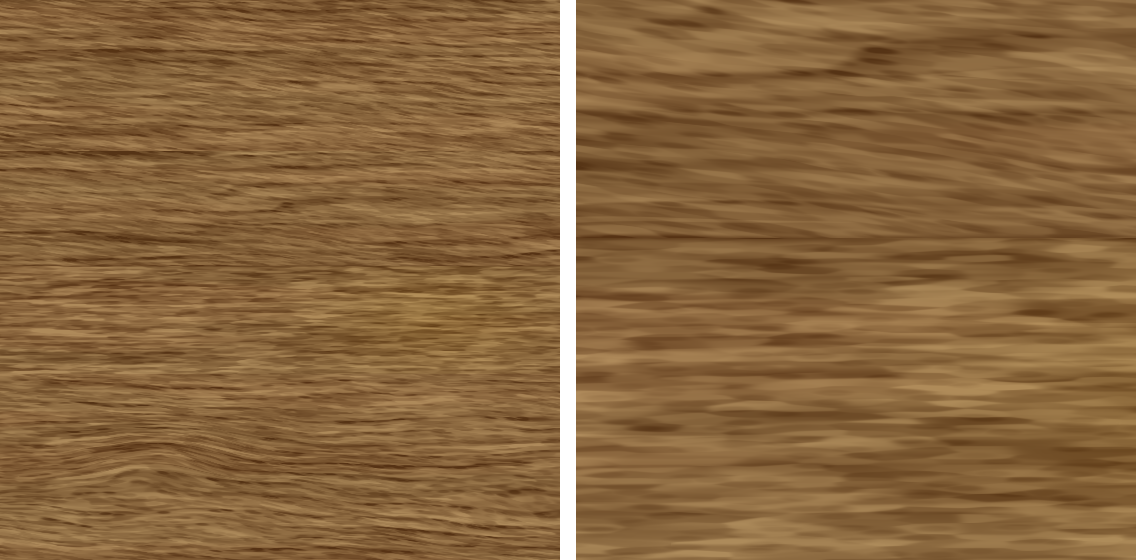
Left: the whole. Right: its middle third, enlarged.
Write a WebGL 2 fragment shader that draws this texture.

```glsl
#version 300 es
precision highp float;

uniform vec2 u_resolution;
out vec4 fragColor;

vec3 hash3(vec2 cell) {
    vec3 q = fract(cell.xyx * vec3(0.1031, 0.1030, 0.0973));
    q += dot(q, q.yzx + 33.33);
    return fract((q.xxy + q.yzz) * q.zyx);
}

// Cellular noise in -1..1: random tones blended between cell points
float grain(vec2 p) {
    vec2 cell = floor(p);
    float tone = 0.0, total = 0.0;
    for (int j = -1; j <= 1; j++)
        for (int i = -1; i <= 1; i++) {
            vec2 c = cell + vec2(i, j);
            vec3 h = hash3(c);
            vec2 d = c + h.xy - p;
            float w = exp(-9.0 * dot(d, d));
            tone += w * h.z;
            total += w;
        }
    return 2.0 * tone / total - 1.0;
}

// Sparse short dashes, one possible per cell
float pores(vec2 p) {
    vec2 cell = floor(p);
    float mask = 0.0;
    for (int j = -1; j <= 1; j++)
        for (int i = -1; i <= 1; i++) {
            vec2 c = cell + vec2(i, j);
            vec3 h = hash3(c + 91.0);
            float dash = 1.0 - smoothstep(0.2, 0.55, length(c + h.xy - p));
            mask = max(mask, dash * smoothstep(0.25, 0.8, h.z));
        }
    return mask;
}

void main() {
    vec2 uv = gl_FragCoord.xy / u_resolution;

    // Planks: ring count, ring strength, pore slant, streak strength
    float plank = step(0.333, uv.y) + step(0.525, uv.y) + step(0.73, uv.y);
    vec4 wood = plank < 0.5 ? vec4(50.0, 1.25, 0.06, 0.9)
              : plank < 1.5 ? vec4(80.0, 0.25, 0.0, 1.1)
              : plank < 2.5 ? vec4(33.0, 1.6, 0.13, 0.85)
              : vec4(54.0, 1.0, 0.15, 0.95);

    // Layered sines bend the fibres; the lowest plank swells around a hump
    vec2 p = uv;
    float bend = plank < 0.5 ? 1.0 : plank < 1.5 ? 0.1 : 0.55;
    p.y += bend * (0.005 * sin(uv.x * 7.0 + uv.y * 17.0)
                 + 0.002 * sin(uv.x * 17.0 - uv.y * 41.0 + 1.3)
                 + 0.0009 * sin(uv.x * 47.0 + uv.y * 83.0));
    vec2 hump = (uv - vec2(0.28, 0.19)) / vec2(0.13, 0.07);
    p.y -= 0.026 * exp(-dot(hump, hump));
    p.y += 0.035 * uv.x * (1.0 - smoothstep(0.03, 0.16, uv.y));
    p.x += plank * 7.31;

    // Growth rings: slow darkening with a sharp upper edge
    float phase = p.y * wood.x + 0.45 * grain(vec2(p.x * 2.0, p.y * 16.0));
    float ring = fract(phase);
    float late = smoothstep(0.45, 0.88, ring) * (1.0 - smoothstep(0.88, 1.0, ring));
    late *= 0.75 + 0.55 * grain(vec2(p.x * 3.0, floor(phase) * 7.3));

    // Streaks from broad bands down to hair-thin fibres
    float slanted = p.y + wood.z * uv.x;
    float broad = grain(vec2(p.x * 1.1, p.y * 21.0) + 5.0);
    float medium = grain(vec2(p.x * 3.0, p.y * 80.0) + 17.0);
    float fine = grain(vec2(p.x * 12.0, (p.y + 0.4 * wood.z * uv.x) * 180.0) + 31.0);
    float hair = grain(vec2(p.x * 30.0, slanted * 290.0) + 53.0);
    float tone = 0.36 + 0.3 * broad + 0.5 * medium
               + wood.w * (1.05 * fine + 1.05 * hair);
    tone -= wood.y * late;

    // Slanted pores gather in the dark part of each ring
    float dashes = pores(vec2(p.x * 34.0, slanted * 215.0));
    tone -= dashes * (0.65 + 0.9 * max(late, 0.0) * min(wood.y, 1.3));

    // Rare pale threads and a dark joint
    float thread = grain(vec2(p.x * 2.5, p.y * 150.0) + 77.0);
    tone += 1.0 * smoothstep(0.65, 0.9, thread);
    float wander = 0.003 * sin(uv.x * 9.0);
    tone += 1.5 * exp(-pow((uv.y - 0.452 - wander) / 0.002, 2.0))
          * smoothstep(-0.3, 0.5, grain(vec2(uv.x * 9.0, 3.0)));
    tone -= 1.0 * exp(-pow((uv.y - 0.525) / 0.0016, 2.0));

    // Brown ramp, with a golden patch and faint reddish drift
    tone = clamp(tone, -2.8, 2.4);
    vec3 color = vec3(0.522, 0.383, 0.228) + tone * vec3(0.066, 0.066, 0.053);
    vec2 patchPos = (uv - vec2(0.78, 0.43)) / vec2(0.2, 0.09);
    float gold = exp(-dot(patchPos, patchPos)) * float(plank == 1.0);
    color += gold * vec3(0.022, 0.018, -0.015);
    color += vec3(0.005, -0.003, -0.002) * grain(vec2(p.x * 2.0, p.y * 30.0) + 113.0);
    fragColor = vec4(color, 1.0);
}
```
